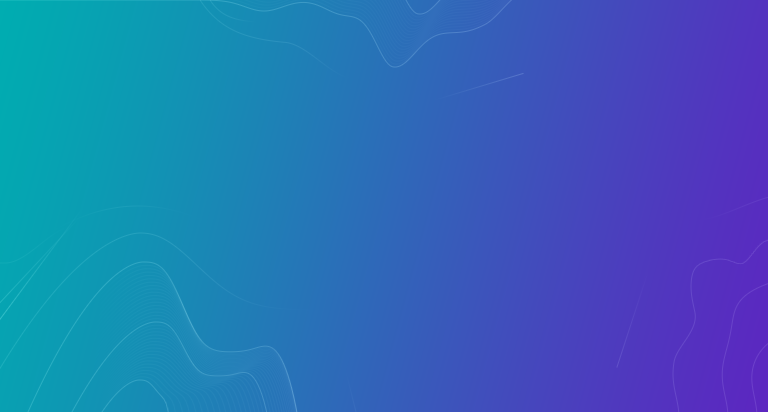
Write a WebGL 2 fragment shader that draws this background.

```glsl
#version 300 es
precision highp float;
// A slanted teal-to-violet gradient crossed by thin, pale contour lines.
// Each contour is the zero set of a small height formula, drawn as a stroke;
// families of nested contours come from one shape parameter.
// Coordinates: the canvas is 768 units wide, whatever its size.

uniform vec2 u_resolution;
out vec4 fragColor;

float sq(float v) { return v * v; }
float bell(float x, float center, float width) { return exp(-sq((x - center) / width)); }

// Coverage of a one-unit line at distance d
float cover(float d, float pixel) {
    float width = 1.0;
    return clamp((0.5 * (width + pixel) - abs(d)) / pixel, 0.0, 1.0) * min(1.0, width / pixel);
}

// Stroke along f = 0, with distance estimated from the gradient
float contour(float f, float pixel) {
    float slope = length(vec2(dFdx(f), dFdy(f))) / pixel;
    return cover(f / max(slope, 1e-4), pixel);
}

// Straight stroke that brightens from a to b
float ray(vec2 p, vec2 a, vec2 b, float pixel) {
    vec2 ab = b - a;
    float t = clamp(dot(p - a, ab) / dot(ab, ab), 0.0, 1.0);
    return t * cover(length(p - a - t * ab), pixel);
}

// Lower left: a peak with a shoulder and a steep drop on its right
float hill(vec2 p, float s) {
    vec2 peak = vec2(143.0 + 26.0 * s - 14.0 * s * s, 150.0 - 61.0 * s + s * s);
    vec2 width = vec2(115.0 - 25.0 * s - 7.0 * s * s, 153.0 - 22.0 * s - 20.0 * s * s);
    float left = max(peak.x - p.x, 0.0) / width.x;
    float right = min(max(p.x - peak.x, 0.0) / width.y, 3.0);
    float inner = max(s - 1.0, 0.0);
    float fall = pow(left, 1.7) + 0.6 * (1.0 - exp(-pow(right / (0.3 + 0.35 * inner), 3.0)))
               + 0.4 * pow(right, 12.0) - 0.08 * (1.0 - inner) * bell(right, 0.86, 0.14);
    return p.y - peak.y * (1.0 - fall);
}

// Top: a basin hanging from the upper edge; depth is measured downward
float basin(float x, float depth, float s) {
    x -= 25.0 * s;
    float main = 63.0 * bell(x, 393.0, x < 393.0 ? 25.0 : 34.0);
    float sides = 31.0 * bell(x, 462.0, 47.0) + 14.0 * bell(x, 343.0, 25.0)
                + 11.0 * bell(x, 264.0, 27.0) - 14.0 * smoothstep(485.0, 525.0, x);
    return depth - main - sides + 53.0 * s;
}

// Lower right: a wavy flank that curls over to the right at its top
float flank(vec2 p, float s) {
    float outer = max(1.0 - s, 0.0);
    float top = 156.0 - 20.0 * s - 8.0 * s * s
              + outer * (14.0 * smoothstep(740.0, 768.0, p.x) - 8.0 * bell(p.x, 742.0, 14.0));
    float curl = exp(min((p.y - top) / (4.0 + 22.0 * s - 9.0 * s * s), 4.0));
    float edge = 676.0 + 59.0 * s - 10.0 * s * s + 18.0 * outer * smoothstep(50.0, 100.0, p.y);
    return p.x - edge - 3.0 * sin(p.y / 14.0 + 2.0) - 45.0 * curl;
}

void main() {
    float pixel = 768.0 / u_resolution.x;
    vec2 p = gl_FragCoord.xy * pixel;
    float height = u_resolution.y * pixel;
    float depth = height - p.y;

    // Background gradient, eased towards both ends
    vec2 slant = vec2(0.966, 0.26);
    float t = dot(vec2(p.x, depth), slant) / dot(vec2(768.0, height), slant);
    float eased = mix(t, smoothstep(0.0, 1.0, t), 0.38) - 0.008;
    vec3 color = mix(vec3(0.0, 0.675, 0.693), vec3(0.364, 0.145, 0.755), eased);

    // Nested contours: strong at whole steps, dense hatching between them
    float light = 0.0;
    for (int i = 0; i <= 36; i++) {
        float s = float(i) / 18.0;
        bool strong = i % 18 == 0;
        float hatch = 0.05 * smoothstep(90.0, 150.0, p.x);
        light += contour(hill(p, s), pixel) * (strong ? 0.24 : hatch);
        if (i <= 18) light += contour(basin(p.x, depth, s), pixel) * (strong ? 0.25 : 0.035);
        if (strong) light += 0.16 * contour(flank(p, s), pixel);
    }

    // Broad outer hill that fades to the right, with a faint arc above it
    float left = max(140.0 - p.x, 0.0), right = max(p.x - 140.0, 0.0);
    float slope = 179.0 - 179.0 * pow(left / 165.0, 1.7) - 77.0 * (1.0 - exp(-pow(right / 75.0, 2.2)));
    light += 0.16 * contour(p.y - slope, pixel) * (1.0 - smoothstep(150.0, 320.0, p.x));
    float arc = 206.0 - sq((p.x - 138.0) / 17.0);
    light += 0.09 * contour(p.y - arc, pixel) * bell(p.x, 125.0, 38.0);

    // Faint outer curves at the top left
    float x = max(p.x - 200.0, 0.0);
    float rim = 45.0 * (1.0 - exp(-x / 30.0)) + 34.0 * smoothstep(85.0, 155.0, x);
    light += 0.13 * contour(depth - rim, pixel) * step(200.0, p.x) * (1.0 - smoothstep(290.0, 355.0, p.x));
    float lip = 23.0 * (1.0 - exp(-max(p.x - 210.0, 0.0) / 15.0));
    light += 0.13 * contour(depth - lip, pixel) * step(210.0, p.x) * (1.0 - smoothstep(225.0, 260.0, p.x));

    // Faint curves at the left and right edges
    float bank = 149.0 + 37.0 * smoothstep(5.0, 75.0, p.x);
    light += 0.08 * contour(p.y - bank, pixel) * (1.0 - smoothstep(20.0, 70.0, p.x));
    float rise = 191.0 + 27.0 * smoothstep(690.0, 790.0, p.x);
    light += 0.1 * contour(p.y - rise, pixel) * smoothstep(695.0, 768.0, p.x);

    // Loose strokes
    light += 0.36 * ray(p, vec2(82.0, 203.0), vec2(-5.0, 86.0), pixel);
    light += 0.25 * ray(p, vec2(80.0, 195.0), vec2(-5.0, 104.0), pixel);
    light += 0.25 * ray(p, vec2(435.0, 312.0), vec2(523.0, 338.5), pixel);
    light += 0.17 * ray(p, vec2(648.0, 140.0), vec2(617.0, 45.0), pixel);
    light += 0.07 * ray(p, vec2(346.0, 40.0), vec2(356.0, 0.0), pixel);

    vec3 lineColor = mix(vec3(0.5, 0.98, 0.95), vec3(0.8, 0.72, 1.0), t);
    fragColor = vec4(mix(color, lineColor, min(light, 0.5)), 1.0);
}
```
